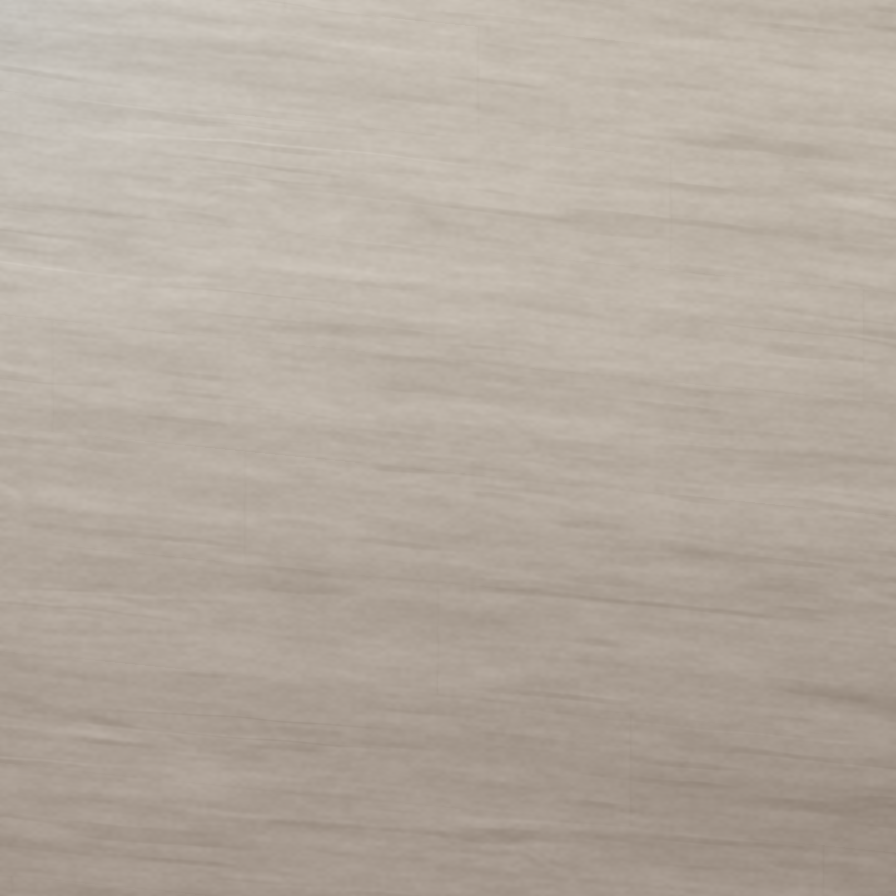
This texture is drawn by a Shadertoy shader. Its source:

```glsl
float hash(vec2 p) {
    vec3 q = fract(p.xyx * 0.1031);
    q += dot(q, q.yzx + 33.33);
    return fract((q.x + q.y) * q.z);
}

float noise(vec2 p) {
    vec2 cell = floor(p), f = fract(p);
    f = f * f * (3.0 - 2.0 * f);
    return mix(mix(hash(cell), hash(cell + vec2(1, 0)), f.x),
               mix(hash(cell + vec2(0, 1)), hash(cell + vec2(1, 1)), f.x), f.y);
}

// Long streaks, halving in size and strength with each octave
float streaks(vec2 p) {
    float sum = 0.0, weight = 0.5;
    for (int i = 0; i < 4; i++) {
        sum += weight * (noise(p) - 0.5);
        p = p * vec2(2.3, 1.8) + 17.3;
        weight *= 0.7;
    }
    return sum;
}

// Thin broken lines along the zero crossings of stretched noise
float veins(vec2 p) {
    float line = 1.0 - smoothstep(0.0, 0.11, abs(noise(p) - 0.5));
    return line * smoothstep(0.45, 0.8, noise(p * vec2(0.9, 0.35) + 31.7));
}

// Stretched growth rings around a centre, broken up and fading outwards
float rings(vec2 p, vec2 seed) {
    p.y += 0.02 * (noise(p * vec2(16, 30) + seed) - 0.5);
    float radius = length(p * vec2(0.22, 1.0));
    float patchy = smoothstep(0.35, 0.7, noise(p * vec2(16, 35) + seed + 5.0));
    return sin(radius * 480.0 + 7.0 * noise(p * 28.0 + seed)) * patchy
         * smoothstep(0.055, 0.015, radius);
}

float seam(float d, float width) {
    return 1.0 - smoothstep(0.0, width + 1.0 / iResolution.y, abs(d));
}

void mainImage(out vec4 fragColor, in vec2 fragCoord) {
    vec2 uv = fragCoord / iResolution.xy;

    // Tilted rows of planks, each row's joint stepping to the right
    float depth = 1.0 - uv.y - 0.1 * uv.x;
    float across = (depth - 0.3516) / 0.125;
    float row = floor(across);
    float along = (uv.x - 0.0586 - 0.215 * row) / 1.12;
    vec2 plank = vec2(floor(along), row);
    vec2 local = vec2(fract(along) * 1.12, (fract(across) - 0.5) * 0.125);
    float tone = hash(plank + 41.0);
    vec2 seed = 40.0 * vec2(tone, hash(plank + 73.0));

    // Room light: bright above, dim below, cool glow at the upper left
    vec3 color = mix(vec3(0.638, 0.588, 0.545), vec3(0.775, 0.738, 0.69),
                     smoothstep(-0.1, 0.9, uv.y));
    color -= 0.03 * uv.x * uv.x;
    color += vec3(-0.01, 0.015, 0.04) * exp(-3.5 * length(uv - vec2(0, 1)));

    // Grain, bending slightly with height and wavering along the plank
    vec2 grain = vec2(uv.x, depth - 0.04 * uv.x * (uv.y - 0.4));
    grain.y += 0.007 * noise(grain * vec2(5, 12)) + 0.003 * noise(grain * vec2(19, 40));
    float shade = 0.008 * (tone - 0.5);
    shade += 0.065 * streaks(grain * vec2(2.2, 36) + 3.0);
    shade += 0.024 * streaks(grain * vec2(8, 70) + seed);
    shade += 0.022 * (noise(grain * vec2(18, 165) + 13.0) - 0.5);

    // Sparse light and dark lines
    shade += 0.024 * veins(grain * vec2(2.5, 42) + 21.0);
    shade -= 0.022 * veins(grain * vec2(3.5, 48) + 57.0);
    shade -= 0.028 * smoothstep(0.68, 0.95, noise(grain * vec2(9, 95) + 9.0));

    // Ring figure and fine pores
    vec2 knot = vec2(0.35 + 0.45 * tone, 0.04 * (hash(plank + 11.0) - 0.5));
    shade += 0.010 * rings(local - knot, seed);
    shade += 0.020 * (noise(uv * vec2(75, 170)) - 0.5);
    shade += 0.018 * (noise(uv * vec2(180, 240) + 6.0) - 0.5);

    // Barely visible, broken seams between rows and at plank ends
    float edge = 0.0625 - abs(local.y);
    float end = min(local.x, 1.12 - local.x);
    float worn = smoothstep(0.4, 0.8, noise(vec2(uv.x * 6.0, row * 3.7)));
    shade -= 0.012 * seam(edge, 0.0025) * worn;
    shade -= 0.010 * seam(end, 0.002) * (0.4 + noise(uv * vec2(3, 35)));

    color += shade * vec3(0.96, 1.0, 1.04);
    fragColor = vec4(clamp(color, 0.0, 1.0), 1.0);
}
```
